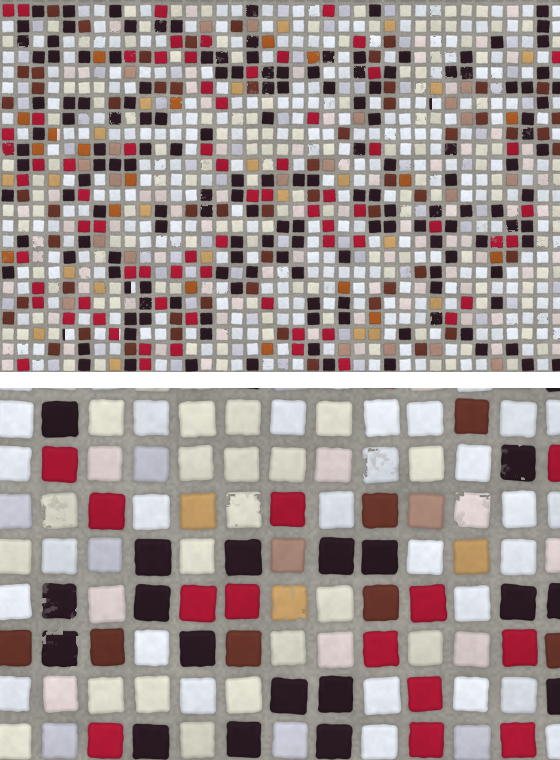
Top: the whole. Bottom: its middle third, enlarged.
A Shadertoy shader for this texture:

```glsl
#define GRID vec2(24.34, 24.18)   // tiles per canvas height, across and down
#define OFFSET vec2(0.02, 0.21)   // grout margin at the left and top, in tiles
#define HALF_SIZE 0.385           // half the tile width
#define CORNER 0.09               // corner radius
#define JITTER 0.035              // placement error
#define TILT 0.07                 // rotation error, radians
#define ACCENT_LEFT 0.44          // share of coloured tiles at the left
#define ACCENT_RIGHT 0.30         // and at the right
#define CHIPPED 0.10              // share of worn tiles
#define GROUT vec3(0.605, 0.595, 0.565)

float hash(vec2 p) {
    return fract(sin(dot(p, vec2(127.1, 311.7))) * 43758.5453);
}

float noise(vec2 p) {
    vec2 i = floor(p), f = fract(p);
    f = f * f * (3.0 - 2.0 * f);
    return mix(mix(hash(i), hash(i + vec2(1, 0)), f.x),
               mix(hash(i + vec2(0, 1)), hash(i + vec2(1, 1)), f.x), f.y);
}

float fbm(vec2 p) {
    float sum = 0.0, amp = 0.5;
    for (int i = 0; i < 4; i++) {
        sum += amp * noise(p);
        p = p * 2.03 + 17.3;
        amp *= 0.5;
    }
    return sum;
}

float roundedBox(vec2 p, vec2 halfSize, float radius) {
    vec2 q = abs(p) - halfSize + radius;
    return length(max(q, 0.0)) + min(max(q.x, q.y), 0.0) - radius;
}

vec3 paleGlaze(float r) {
    if (r < 0.50) return vec3(0.88, 0.90, 0.93);  // white
    if (r < 0.74) return vec3(0.86, 0.85, 0.79);  // cream
    if (r < 0.89) return vec3(0.86, 0.81, 0.80);  // blush
    return vec3(0.77, 0.77, 0.82);                // lavender
}

vec3 accentGlaze(float r) {
    if (r < 0.45) return vec3(0.16, 0.10, 0.13);  // aubergine
    if (r < 0.64) return vec3(0.39, 0.20, 0.16);  // brown
    if (r < 0.82) return vec3(0.66, 0.10, 0.20);  // red
    if (r < 0.87) return vec3(0.64, 0.34, 0.14);  // rust
    if (r < 0.92) return vec3(0.76, 0.61, 0.40);  // ochre
    return vec3(0.66, 0.53, 0.47);                // taupe
}

void mainImage(out vec4 fragColor, in vec2 fragCoord) {
    vec2 uv = fragCoord / iResolution.y;
    vec2 p = vec2(uv.x, 1.0 - uv.y) * GRID - OFFSET;
    vec2 id = floor(p);
    float aa = 0.8 * GRID.y / iResolution.y;

    // Hand-set tile: shifted, tilted and slightly uneven
    vec2 rnd = vec2(hash(id + 3.1), hash(id + 47.7)) - 0.5;
    float angle = (hash(id + 81.3) - 0.5) * 2.0 * TILT;
    vec2 local = p - id - 0.5 - rnd * 2.0 * JITTER;
    local = mat2(cos(angle), -sin(angle), sin(angle), cos(angle)) * local;
    float d = roundedBox(local, HALF_SIZE + 0.03 * rnd.yx, CORNER);
    d += (noise(p * 7.0) - 0.5) * 0.03;

    // Chips bite into the rim of a few tiles
    float worn = step(hash(id + 19.9), CHIPPED);
    float chip = smoothstep(0.56, 0.64, fbm(p * 4.0 + 31.0));
    d += worn * chip * smoothstep(-0.22, 0.0, d) * 0.13;

    // Sandy grout, darkened beside the tiles
    vec3 grout = GROUT * (0.90 + 0.20 * fbm(p * 0.8));
    grout *= 0.94 + 0.12 * noise(p * 15.0);
    grout *= 1.0 - 0.13 * exp(-max(d, 0.0) * 22.0);

    // Glaze colour, with fewer accents towards the right
    float across = uv.x * iResolution.y / iResolution.x;
    float accentShare = mix(ACCENT_LEFT, ACCENT_RIGHT, across);
    float pick = hash(id + 5.7);
    vec3 glaze = hash(id + 63.2) < accentShare ? accentGlaze(pick) : paleGlaze(pick);
    glaze *= 0.95 + 0.10 * hash(id + 29.4);

    // Mottling, rounded rim and soft light from above
    glaze *= 0.95 + 0.10 * fbm(p * 6.0);
    glaze *= 1.0 - 0.16 * smoothstep(-0.09, 0.0, d);
    glaze *= 1.0 - 0.05 * local.y;
    glaze += 0.02 * smoothstep(-0.16, -0.06, d) * smoothstep(0.1, -0.35, local.y);

    // Pale scuffs on worn tiles
    float scuff = smoothstep(0.58, 0.70, fbm(p * 5.0 + 7.0));
    glaze = mix(glaze, GROUT, 0.35 * worn * scuff);

    float tile = smoothstep(aa, -aa, d) * step(0.0, id.y);
    fragColor = vec4(mix(grout, glaze, tile), 1.0);
}
```
